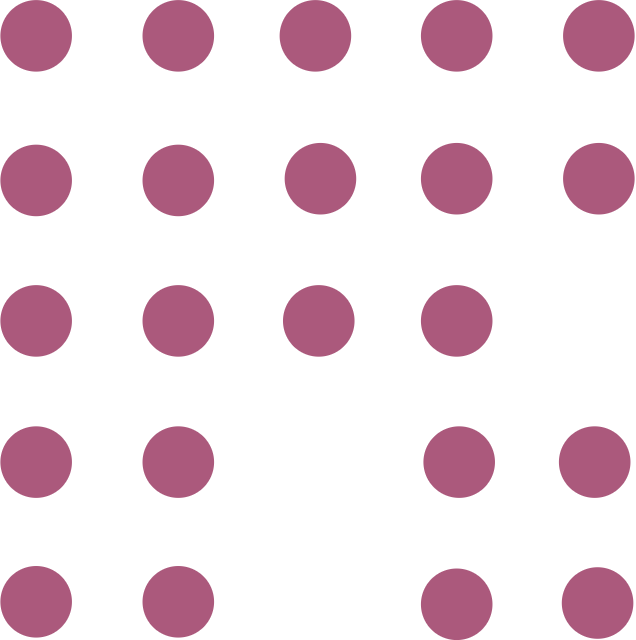
A Shadertoy shader for this pattern:

```glsl
// A five by five grid of plum dots on white, with three gaps and a slight
// hand-placed drift. Each pixel finds its nearest grid cell, shifts that
// cell's centre by small waves and nudges, and shades a circle distance.

const float HALF_PI = 1.5707963;

// Cells are (column, row), with row 0 at the top.
bool isGap(vec2 cell) {
    bool rightGap = cell == vec2(4.0, 2.0);
    bool lowerGap = cell.x == 2.0 && cell.y > 2.5;
    return rightGap || lowerGap;
}

// Small displacement of a dot from its regular grid position.
vec2 drift(vec2 cell) {
    vec2 offset = vec2(0.0023 * sin(HALF_PI * cell.x),
                       0.0026 * sin(0.5 * HALF_PI * cell.y));
    float leftSide = 1.0 - step(1.5, cell.x);

    // The middle column wanders sideways
    if (cell.x == 2.0) offset.x += 0.0053 * sin(1.714 * cell.y - 0.667);

    // The two left dots of the second row hang lower
    if (cell.y == 1.0) offset.y += 0.0027 * leftSide;

    // The right pair of the fourth row leans together
    if (cell.y == 3.0 && cell.x > 2.5) offset.x += 0.0039 - 0.0104 * (cell.x - 3.0);

    // The bottom row tips down toward the right
    if (cell.y == 4.0) {
        offset.y += mix(0.0026 - 0.002 * (cell.x - 3.0), -0.0013, leftSide);
        if (cell.x == 4.0) offset.x -= 0.002;
    }
    return offset;
}

void mainImage(out vec4 fragColor, in vec2 fragCoord) {
    // Canvas heights, measured from the top left
    vec2 p = vec2(fragCoord.x, iResolution.y - fragCoord.y) / iResolution.y;

    // Nearest dot of the grid
    vec2 firstCentre = vec2(0.0565, 0.056);
    vec2 pitch = vec2(0.2198, 0.2214);
    vec2 cell = clamp(floor((p - firstCentre) / pitch + 0.5), 0.0, 4.0);
    vec2 centre = firstCentre + cell * pitch + drift(cell);

    // Circle with a one-pixel soft edge
    float dist = length(p - centre) - 0.0559;
    float coverage = clamp(0.5 - dist * iResolution.y, 0.0, 1.0);
    if (isGap(cell)) coverage = 0.0;

    vec3 plum = vec3(0.67, 0.35, 0.485);
    fragColor = vec4(mix(vec3(1.0), plum, coverage), 1.0);
}
```
